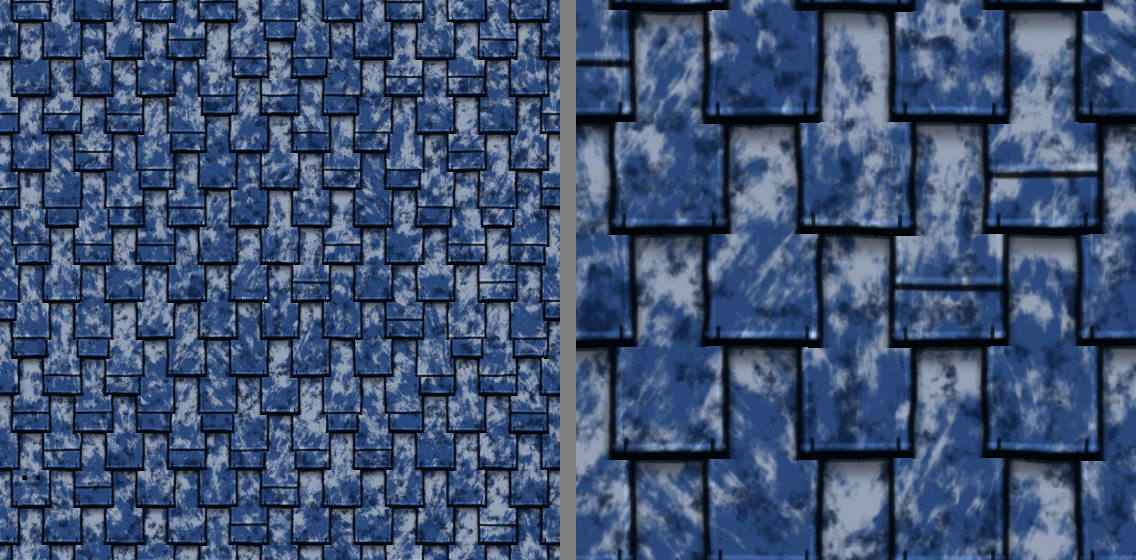
Left: the whole. Right: its middle third, enlarged.
Give the GLSL for this texture, as a WebGL 1 fragment shader.

```glsl
precision highp float;
uniform vec2 u_resolution;

float hash(vec2 p) {
  vec3 q = fract(vec3(p.xyx) * vec3(0.1031, 0.1030, 0.0973));
  q += dot(q, q.yzx + 33.33);
  return fract((q.x + q.y) * q.z);
}

float noise(vec2 p) {
  vec2 i = floor(p), f = fract(p);
  f = f * f * (3.0 - 2.0 * f);
  return mix(mix(hash(i), hash(i + vec2(1.0, 0.0)), f.x),
             mix(hash(i + vec2(0.0, 1.0)), hash(i + 1.0), f.x), f.y);
}

float fbm(vec2 p) {
  float sum = 0.0, amp = 0.5;
  for (int i = 0; i < 4; i++) {
    sum += amp * noise(p);
    p = mat2(1.6, 1.2, -1.2, 1.6) * p + 17.3;
    amp *= 0.55;
  }
  return sum / 1.01;
}

// Lower edge of slat k; two slats per column are stretched by one unit
float slatBottom(float k, float column) {
  float row = mod(k, 7.0);
  float start = 3.2 - 2.0 * mod(column, 2.0);
  float base = start + 4.0 * row;
  float d = abs(column - 9.0);
  return base + 30.0 * floor(k / 7.0) + step(0.3 + 1.5 * d, base) + step(23.0 - d, base);
}

// Height above the lower edge, slat length, slat index
vec3 slatAt(float column, float y) {
  column = mod(column, 18.0);
  vec3 slat = vec3(0.0, 4.0, 0.0);
  float top = slatBottom(-1.0, column);
  for (int i = 0; i < 8; i++) {
    float bottom = slatBottom(float(i), column);
    if (y >= top && y < bottom) slat = vec3(bottom - y, bottom - top, mod(float(i), 7.0));
    top = bottom;
  }
  return slat;
}

// The lower part of a slat lies over its neighbours
float isWide(vec3 slat) {
  return step(slat.x, slat.y - 2.0);
}

void main() {
  vec2 uv = gl_FragCoord.xy / u_resolution;
  vec2 p = uv * 18.0;
  float x = p.x + 0.04 * (noise(p * 2.3) - 0.5);
  float y = clamp((1.0 - uv.y) * 30.0 + 0.06 * (noise(p * 1.7 + 40.0) - 0.5), 0.0, 29.999);

  // Choose between the slat of this column and an overlapping neighbour
  float column = floor(x + 0.5);
  float side = x < column ? -1.0 : 1.0;
  float across = abs(x - column);
  vec3 slat = slatAt(column, y);
  vec3 beside = slatAt(column + side, y);
  float wide = isWide(slat), wideBeside = isWide(beside);
  float halfWidth = 0.5 + 0.11 * (wide - wideBeside);
  if (across > halfWidth) {
    slat = beside;
    column += side;
    across = 1.0 - across;
    halfWidth = 0.61;
    wide = 1.0;
  }
  float up = slat.x, down = slat.y - slat.x;
  float edge = halfWidth - across;
  vec2 id = vec2(mod(column, 18.0), slat.z);
  float seed = hash(id + 3.7);

  // Pale fibres and scuffs, strongest at the upper end
  float grain = fbm(p * 3.2 + seed * 50.0);
  float angle = (seed - 0.5) * 1.8;
  vec2 along = mat2(cos(angle), sin(angle), -sin(angle), cos(angle)) * p;
  float crease = 1.0 - abs(2.0 * fbm(along * vec2(5.0, 1.8) + id * 7.0) - 1.0);
  float fine = noise(p * vec2(22.0, 14.0));
  float wear = 0.45 * up / slat.y + 1.3 * (grain - 0.5) + 0.7 * (crease - 0.75)
             + 0.16 * (fine - 0.5) + 0.16 * (seed - 0.5) + 0.46;
  float pale = smoothstep(0.5, 1.04, wear);
  vec3 color = mix(vec3(0.16, 0.28, 0.48), vec3(0.58, 0.63, 0.71), pale);

  // Grime gathers at the lower end and along the sides
  float soil = fbm(p * 4.5 + 90.0) + 0.15 * (fine - 0.5);
  float grime = smoothstep(0.48, 0.85, soil + 0.22 * exp(-1.8 * up) + 0.18 * exp(-14.0 * edge) - 0.03);
  color = mix(color, vec3(0.04, 0.11, 0.23), 0.85 * grime);
  color *= 1.0 - 0.4 * (1.0 - wide) * smoothstep(0.13, 0.0, edge);
  color *= 1.0 - 0.45 * smoothstep(0.5, 0.05, down);

  // Thin seam across stretched slats and some others
  float seam = max(step(4.5, slat.y), step(hash(id + 21.0), 0.28));
  color *= 1.0 - 0.8 * seam * smoothstep(0.09, 0.02, abs(up - 1.08));
  color += 0.10 * seam * smoothstep(0.08, 0.0, abs(up - 1.22));

  // Side lines, lit rim and heavy lower edge
  vec3 ink = vec3(0.0, 0.02, 0.04);
  color = mix(color, ink, 0.85 * smoothstep(0.055, 0.01, edge));
  color += vec3(0.10, 0.13, 0.17) * smoothstep(0.03, 0.0, abs(edge - 0.08)) * wide * fine;
  color += vec3(0.12, 0.17, 0.24) * smoothstep(0.08, 0.0, abs(up - 0.24)) * (0.4 + 0.6 * fine);
  color = mix(color, ink, smoothstep(0.19, 0.11, up));
  color = mix(color, ink, 0.7 * smoothstep(0.09, 0.02, down));

  // Short pins by the lower corners
  float pin = smoothstep(0.03, 0.01, abs(across - 0.47)) * smoothstep(0.42, 0.34, up);
  color = mix(color, ink, 0.75 * pin);

  // Rare pinholes
  float hole = length(vec2(across - 0.22, (up - 1.6) * 0.6));
  color = mix(color, ink, step(hash(id + 55.0), 0.015) * smoothstep(0.1, 0.06, hole));

  gl_FragColor = vec4(color, 1.0);
}
```
